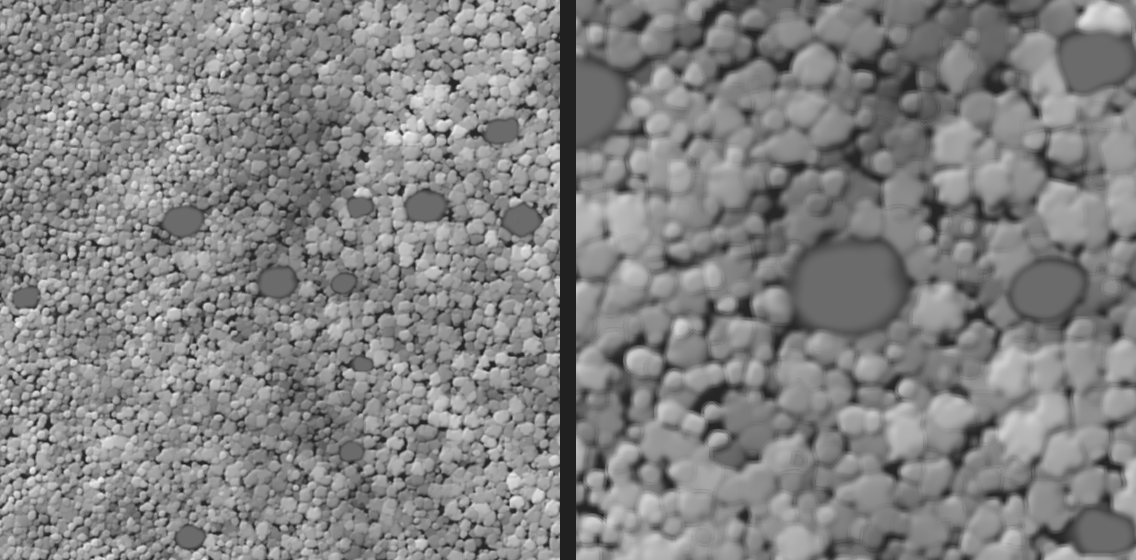
Left: the whole. Right: its middle third, enlarged.
Give the GLSL for this texture, as a Shadertoy shader.

```glsl
// Rough grey mineral crust: lumpy overlapping grains lit from the upper left.

const float COARSE_CELLS = 46.0;              // grains across the canvas
const float FINE_CELLS   = 80.0;
const float BULGE        = 0.5;               // dome height of one grain
const float MEAN_HEIGHT  = 1.0;
const vec2  LIGHT_STEP   = vec2(-0.0024, 0.0032);
const float BASE_TONE    = 0.54;
const float CREVICE_TONE = 0.15;
const float HOLLOW_TONE  = 0.42;
const float RELIEF       = 0.27;              // strength of the directional light
const float HEIGHT_GAIN  = 0.20;
const float GRAIN_VARIETY = 0.15;
const float SOFTNESS     = 0.0021;            // width of the smoothing footprint

vec3 hash3(vec2 p) {
    vec3 q = fract(p.xyx * vec3(0.1031, 0.1030, 0.0973));
    q += dot(q, q.yxz + 33.33);
    return fract((q.xxy + q.yzz) * q.zyx);
}

float noise(vec2 p) {
    vec2 i = floor(p), f = fract(p);
    f = f * f * (3.0 - 2.0 * f);
    return mix(mix(hash3(i).x, hash3(i + vec2(1, 0)).x, f.x),
               mix(hash3(i + vec2(0, 1)).x, hash3(i + vec2(1, 1)).x, f.x), f.y);
}

float fbm(vec2 p) {
    float sum = 0.0, weight = 0.5;
    for (int i = 0; i < 4; i++) {
        sum += weight * noise(p);
        p = p * 2.03 + 17.3;
        weight *= 0.5;
    }
    return sum / 0.9375;
}

// Sparse smooth pits where grains are missing.
float hollowMask(vec2 p) {
    vec2 g = p * 7.0 + 0.15, id = floor(g);
    vec3 rnd = hash3(id + 71.0);
    vec2 d = fract(g) - 0.3 - 0.4 * rnd.xy;
    float radius = 0.12 + 0.12 * fract(rnd.z * 37.0);
    return step(rnd.z, 0.16) * (1.0 - smoothstep(0.7, 1.2, length(d * vec2(0.85, 1.1)) / radius));
}

// Highest grain of one layer: x = height, y = grain tone.
vec2 grainLayer(vec2 p, float cells, float lift, float lump, float seed) {
    vec2 g = p * cells, id = floor(g), best = vec2(0.0, 0.5);
    for (int y = -1; y <= 1; y++)
    for (int x = -1; x <= 1; x++) {
        vec2 cell = id + vec2(x, y);
        vec3 rnd = hash3(cell + seed);
        vec3 form = hash3(cell + seed + 411.0);
        vec2 d = g - cell - 0.1 - 0.8 * rnd.xy;
        d *= vec2(0.88 + 0.24 * form.y, 1.12 - 0.24 * form.y);
        float dist = length(d) / mix(0.45, 0.72, form.x) + lump;
        dist = max(dist, 0.0);
        float h = rnd.z + lift + BULGE * (1.0 - dist * dist * dist * dist);
        if (h > best.x) best = vec2(h, form.z);
    }
    return best;
}

vec2 surface(vec2 p, float fineness, float hollow) {
    float lump = 0.5 * (noise(p * 150.0) - 0.5);
    float sink = 1.6 * hollow;
    vec2 coarse = grainLayer(p, COARSE_CELLS, 0.15 - 0.35 * fineness - sink, lump, 13.0);
    vec2 fine = grainLayer(p, FINE_CELLS, 0.4 * fineness - 0.25 - sink, lump, 157.0);
    return coarse.x > fine.x ? coarse : fine;
}

// Broad light and dark regions.
float regionTone(vec2 p) {
    float patches = 0.26 * (fbm(p * 5.0 + 3.7) - 0.5) + 0.16 * (noise(p * 17.0 + 9.0) - 0.5);
    vec2 band = vec2(p.x - 0.46 - 0.16 * p.y, p.y - 0.48) / vec2(0.13, 0.4);
    return patches - 0.08 * exp(-dot(band, band)) + 0.02;
}

// Pale sparkling streak that wanders down the left half.
float glare(vec2 p) {
    float offset = p.x - 0.17 - 0.25 * p.y - 0.08 * (noise(p * 6.0) - 0.5);
    return exp(-offset * offset / 0.0022) * smoothstep(0.35, 0.75, noise(p * 13.0 + 40.0));
}

float shade(vec2 p) {
    float fineness = 1.0 - smoothstep(0.2, 0.7, p.x + 0.4 * (noise(p * 4.0 + 21.0) - 0.5));
    float hollow = hollowMask(p + 0.008 * (noise(p * 60.0) - 0.5));
    vec2 here = surface(p, fineness, hollow);
    float towardLight = surface(p + LIGHT_STEP, fineness, hollow).x;
    float sparkle = glare(p);

    float slope = clamp(here.x - towardLight, -0.65, 0.6);
    float tone = BASE_TONE + regionTone(p) + 0.11 * sparkle;
    tone += RELIEF * (1.0 + 0.5 * sparkle) * slope;
    tone += HEIGHT_GAIN * (here.x - MEAN_HEIGHT) + GRAIN_VARIETY * (here.y - 0.5);

    float pitTone = mix(CREVICE_TONE, HOLLOW_TONE + 0.2 * slope, hollow);
    return mix(pitTone, tone, smoothstep(0.12, 0.68, here.x));
}

void mainImage(out vec4 fragColor, in vec2 fragCoord) {
    vec2 uv = fragCoord / iResolution.y;
    float tone = 0.0;
    for (int i = 0; i < 4; i++) {
        vec2 tap = vec2(i & 1, i >> 1) - 0.5;
        tone += 0.25 * shade(uv + tap * SOFTNESS);
    }
    fragColor = vec4(vec3(clamp(tone, 0.08, 0.93)), 1.0);
}
```
